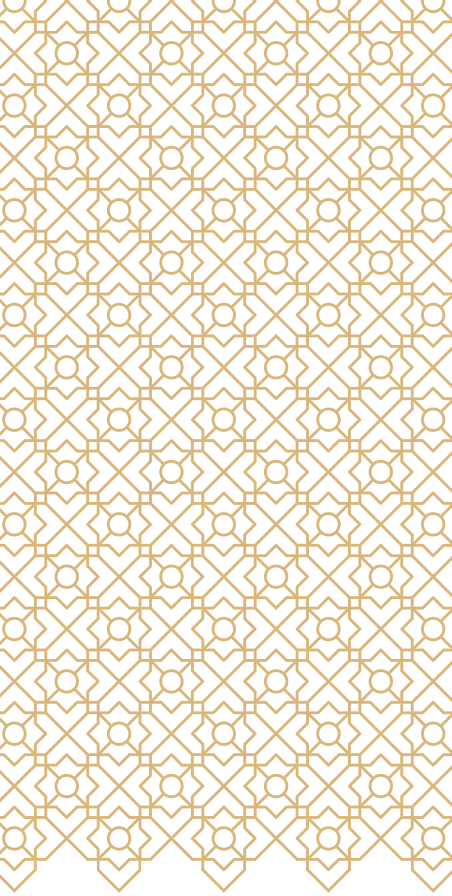
Reproduce this pattern procedurally as a Shadertoy shader.

```glsl
// Gold lattice of eight-pointed stars, ringed centres and crosses, with a pendant lower hem

const float CELLS_ACROSS = 8.635;             // half-periods across the canvas width
const vec2 STAR_ORIGIN = vec2(0.275, 1.10);   // one star of the lowest row, in cells
const float HALF_LINE = 0.0275;               // half stroke width, in cells
const vec3 PAPER = vec3(1.0);
const vec3 GOLD = vec3(0.85, 0.715, 0.48);

float segmentDistance(vec2 p, vec2 a, vec2 b) {
    vec2 ab = b - a;
    float t = clamp(dot(p - a, ab) / dot(ab, ab), 0.0, 1.0);
    return length(p - a - ab * t);
}

vec2 hashGradient(vec2 cell) {
    float angle = 6.2832 * fract(sin(dot(cell, vec2(127.1, 311.7))) * 437.58);
    return vec2(cos(angle), sin(angle));
}

float gradientNoise(vec2 p) {
    vec2 i = floor(p), f = fract(p);
    vec2 s = f * f * (3.0 - 2.0 * f);
    vec2 e = vec2(1.0, 0.0);
    float low = mix(dot(hashGradient(i), f),
                    dot(hashGradient(i + e.xy), f - e.xy), s.x);
    float high = mix(dot(hashGradient(i + e.yx), f - e.yx),
                     dot(hashGradient(i + e.xx), f - e.xx), s.x);
    return mix(low, high, s.y);
}

// Offset from the nearest star centre; centres lie where x + y is even
vec2 starOffset(vec2 p) {
    vec2 diagonal = floor(0.5 * vec2(p.x + p.y, p.x - p.y) + 0.5);
    return p - vec2(diagonal.x + diagonal.y, diagonal.x - diagonal.y);
}

// Distance to the centre lines, folded into one eighth of a star
float latticeDistance(vec2 p, float ringRadius, float side, float tip) {
    vec2 q = abs(starOffset(p));
    q = vec2(max(q.x, q.y), min(q.x, q.y));
    vec2 corner = vec2(side);
    vec2 notch = vec2(side, tip - side);
    vec2 joint = vec2(1.0 - side, side);

    float d = abs(length(q) - ringRadius);
    d = min(d, segmentDistance(q, vec2(ringRadius * 0.7071), corner));  // spoke
    d = min(d, segmentDistance(q, corner, notch));                      // star side
    d = min(d, segmentDistance(q, notch, vec2(tip, 0.0)));              // star point
    d = min(d, segmentDistance(q, corner, joint));                      // small square
    return min(d, segmentDistance(q, joint, vec2(1.0, 0.0)));           // cross arm
}

// Positive below the hem: notched under crosses, pendant under stars
float hemDistance(vec2 p, float side, float halfLine) {
    float u = abs(mod(p.x, 2.0) - 1.0);
    bool ledge = u > side && u < 1.0 - side - halfLine;
    float limit = ledge ? side + halfLine : u + 1.414 * halfLine;
    return -p.y - limit;
}

void mainImage(out vec4 fragColor, in vec2 fragCoord) {
    float pixel = CELLS_ACROSS / iResolution.x;
    vec2 p = fragCoord * pixel - STAR_ORIGIN;

    float stroke = latticeDistance(p, 0.205, 0.4, 0.6) - HALF_LINE;
    stroke = max(stroke, hemDistance(p, 0.4, HALF_LINE));
    float ink = clamp(0.5 - stroke / pixel, 0.0, 1.0);

    // Faint warm and cool drift in the gold
    vec3 gold = GOLD + vec3(0.01, 0.02, -0.03) * gradientNoise(p * 1.7);
    fragColor = vec4(mix(PAPER, gold, ink), 1.0);
}
```
